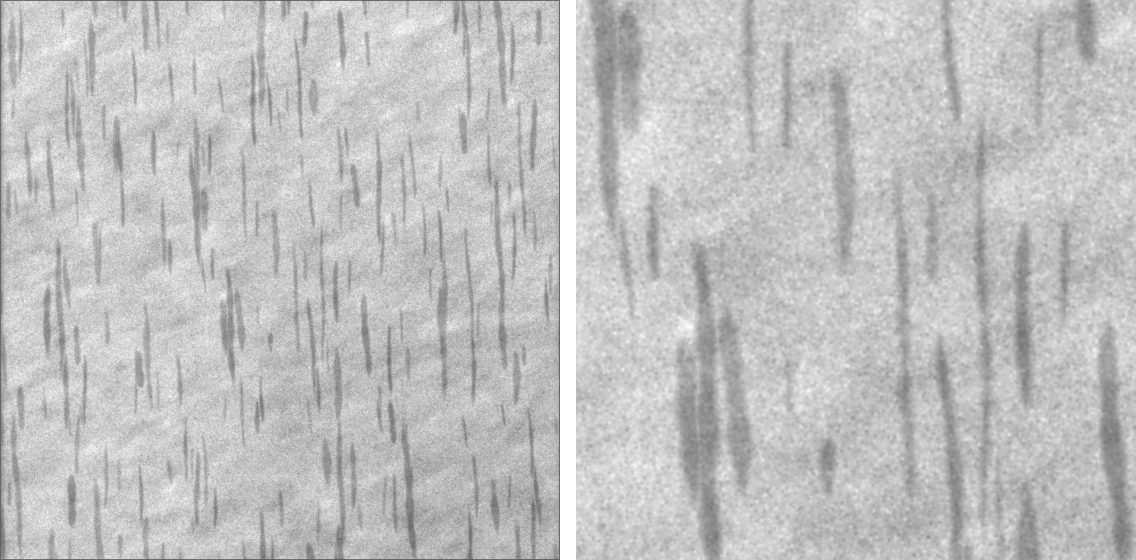
Left: the whole. Right: its middle third, enlarged.
Give the GLSL for this texture, as a WebGL 1 fragment shader.

```glsl
precision highp float;
// Pale grey fibrous sheet with soft mottling, fine grain and dark upright spindle flecks.
uniform vec2 u_resolution;

const float PAPER_TONE = 0.782;
const float FLECK_DEPTH = 0.25;
const float RIM_TONE = 0.33;

// Two random values in 0..1 for a cell.
vec2 hash2(vec2 cell, float seed) {
  vec3 q = fract(vec3(cell.xyx + seed * 17.3) * vec3(0.1031, 0.1030, 0.0973));
  q += dot(q, q.yzx + 33.33);
  return fract((q.xx + q.yz) * q.zy);
}

// Cellular noise: one soft spot of random sign per cell, mean zero.
float spotNoise(vec2 p, float seed) {
  vec2 base = floor(p);
  float sum = 0.0;
  for (int j = -1; j <= 1; j++) {
    for (int i = -1; i <= 1; i++) {
      vec2 cell = base + vec2(float(i), float(j));
      vec2 d = p - cell - hash2(cell, seed);
      float fall = max(1.0 - dot(d, d), 0.0);
      float weight = hash2(cell, seed + 5.0).x * 2.0 - 1.0;
      sum += weight * fall * fall * fall;
    }
  }
  return sum;
}

// Coverage of one slightly bent, tapered upright fleck centred on zero.
float fleck(vec2 p, float halfLength, float halfWidth, float slope, float phase) {
  float along = p.y / halfLength;
  float taper = max(1.0 - along * along, 0.0);
  float bend = 0.0015 * sin(p.y * 38.0 + phase);
  float ragged = 1.0 + 0.18 * sin(p.y * 110.0 + phase * 3.0);
  float side = abs(p.x + slope * p.y + bend) - halfWidth * sqrt(taper) * ragged;
  float soft = 0.0032;
  float tips = smoothstep(0.0, 0.5, taper);
  float density = 0.92 + 0.08 * sin(p.y * 75.0 + phase * 2.0);
  return (1.0 - smoothstep(-soft, soft, side)) * tips * density;
}

// Scattered flecks, about one per cell; returns the paper left uncovered.
float fleckLayer(vec2 uv, vec2 cellSize, vec2 lengths, vec2 widths,
                 vec2 strengths, float seed) {
  vec2 base = floor(uv / cellSize);
  float clear = 1.0;
  for (int j = -1; j <= 1; j++) {
    for (int i = -1; i <= 1; i++) {
      vec2 cell = base + vec2(float(i), float(j));
      vec2 center = (cell + hash2(cell, seed)) * cellSize;
      vec2 shape = hash2(cell, seed + 1.0);
      vec2 look = hash2(cell, seed + 2.0);
      vec2 extra = hash2(cell, seed + 3.0);
      float halfLength = mix(lengths.x, lengths.y, shape.x);
      float halfWidth = mix(widths.x, widths.y, shape.y * shape.y);
      float slope = mix(-0.02, 0.085, look.x);
      float ink = mix(strengths.x, strengths.y, look.y);
      ink *= step(extra.x, 0.9);
      float cover = ink * fleck(uv - center, halfLength, halfWidth,
                                slope, extra.y * 6.2832);
      clear = min(clear, 1.0 - cover);
    }
  }
  return clear;
}

// Broad light falloff plus tilted cloudy fibres.
float paper(vec2 uv) {
  float light = 0.065 * (uv.y - 0.5) - 0.06 * (uv.x - 0.5);
  light += 0.016 * sin(uv.x * 5.0 + 0.6) * sin(uv.y * 4.2 + 1.0);
  vec2 tilted = vec2(0.9 * uv.x + 0.43 * uv.y, 0.9 * uv.y - 0.43 * uv.x);
  float clouds = 0.060 * spotNoise(tilted * vec2(13.0, 27.0), 11.0);
  clouds += 0.055 * spotNoise(tilted * vec2(30.0, 64.0), 12.0);
  return PAPER_TONE + light + clouds;
}

float grain(vec2 uv) {
  return 0.045 * spotNoise(uv * 210.0, 21.0) + 0.078 * spotNoise(uv * 470.0, 22.0);
}

// Thin dark rim with a soft shadow at the left and right sides.
float rim(vec2 uv) {
  vec2 gap = min(uv, 1.0 - uv);
  float line = 1.0 - smoothstep(0.0006, 0.0028, min(gap.x, gap.y));
  float shade = exp(-gap.x * 220.0) * mix(0.3, 0.75, step(uv.x, 0.5));
  return clamp(max(line * 0.85, shade), 0.0, 1.0);
}

void main() {
  vec2 uv = gl_FragCoord.xy / u_resolution;

  float clear = fleckLayer(uv, vec2(0.125, 0.22), vec2(0.065, 0.150),
                           vec2(0.0030, 0.0066), vec2(0.70, 1.0), 31.0);
  clear = min(clear, fleckLayer(uv, vec2(0.085, 0.14), vec2(0.035, 0.075),
                                vec2(0.0028, 0.0078), vec2(0.65, 1.0), 41.0));
  clear = min(clear, fleckLayer(uv, vec2(0.085, 0.13), vec2(0.018, 0.042),
                                vec2(0.0020, 0.0042), vec2(0.50, 0.9), 51.0));
  float ink = 1.0 - clear;

  float tone = paper(uv) - FLECK_DEPTH * ink;
  tone += grain(uv) * mix(1.0, 0.6, ink);
  tone = mix(tone, RIM_TONE, rim(uv));
  gl_FragColor = vec4(vec3(clamp(tone, 0.0, 1.0)), 1.0);
}
```
